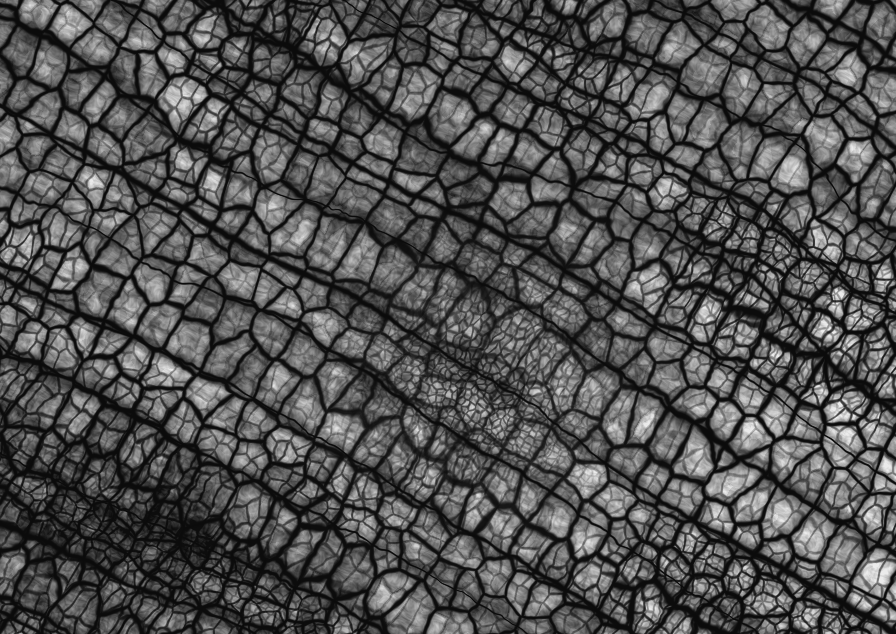
Reproduce this texture procedurally as a WebGL 2 fragment shader.

```glsl
#version 300 es
precision highp float;

uniform vec2 u_resolution;
out vec4 fragColor;

vec2 hash2(vec2 c) {
    vec3 s = fract(c.xyx * vec3(0.1031, 0.1030, 0.0973));
    s += dot(s, s.yzx + 33.33);
    return fract((s.xx + s.yz) * s.zy);
}

// Layered sines, each octave rotated and bent by the last
float waves(vec2 p, int octaves) {
    float sum = 0.0, amp = 0.6;
    for (int i = 0; i < octaves; i++) {
        p = mat2(0.8, 0.6, -0.6, 0.8) * p * 1.9 + 1.7;
        p += 0.7 * sin(p.yx * 0.8);
        sum += amp * sin(p.x) * sin(p.y);
        amp *= 0.65;
    }
    return sum;
}

vec2 seedOffset(vec2 cell, vec2 jitter) {
    return 0.5 + jitter * (hash2(cell + 50.0) - 0.5);
}

// Cellular noise: x = distance to the cell border, yz = random pair of the cell
vec3 cells(vec2 p, vec2 jitter) {
    vec2 base = floor(p), local = fract(p);
    vec2 nearest = vec2(0.0), nearestCell = base;
    float best = 1e3;
    for (int j = -1; j <= 1; j++)
    for (int i = -1; i <= 1; i++) {
        vec2 step2 = vec2(i, j);
        vec2 r = step2 + seedOffset(base + step2, jitter) - local;
        if (dot(r, r) < best) {
            best = dot(r, r);
            nearest = r;
            nearestCell = base + step2;
        }
    }
    float border = 1e3;
    for (int j = -2; j <= 2; j++)
    for (int i = -2; i <= 2; i++) {
        vec2 cell = nearestCell + vec2(i, j);
        vec2 r = cell - base + seedOffset(cell, jitter) - local;
        vec2 d = r - nearest;
        if (dot(d, d) > 1e-4)
            border = min(border, dot(0.5 * (r + nearest), normalize(d)));
    }
    return vec3(border, hash2(nearestCell + 91.0));
}

// 0 inside a crack of the given half width, 1 outside
float crack(float dist, float width, float soft) {
    return smoothstep(width * 0.35, width * 1.4 + soft, dist);
}

// Long furrows along the grain; x = crack, y = shaded flank
vec2 furrows(vec2 grain, float density, float pixel) {
    float g = grain.y * density + 0.4 * waves(grain * vec2(1.3, 1.8), 3);
    float row = floor(g);
    float gap = abs(fract(g) - 0.5);
    float swell = 0.65 + 0.45 * sin(grain.x * 5.0 + row * 2.4);
    float width = mix(0.012, 0.065, hash2(vec2(row + 20.0, 3.0)).x) * swell;
    return vec2(crack(gap, width, pixel * density),
                mix(0.68, 1.0, smoothstep(0.0, 0.22, gap)));
}

void main() {
    float pixel = 1.0 / u_resolution.y;
    vec2 p = gl_FragCoord.xy * pixel;
    float aspect = u_resolution.x * pixel;

    // Grain frame: x runs along the fibres, y across them
    vec2 grain = vec2(dot(p, vec2(0.86, -0.51)), dot(p, vec2(0.51, 0.86)));
    vec2 bent = grain;
    bent.y += 0.014 * waves(grain * vec2(1.8, 2.5), 3) + 0.010 * sin(grain.y * 27.0);
    bent += 0.0045 * vec2(waves(grain * 26.0, 3), waves(grain * 26.0 + 9.0, 3));

    // Charred blocks in rows, then two finer nets of cracks
    vec3 block = cells(bent * vec2(19.0, 15.5), vec2(0.85, 0.42));
    vec3 chip = cells(bent * vec2(42.0, 33.0) + 7.0, vec2(0.85, 0.6));
    vec3 crumb = cells(bent * vec2(88.0, 68.0) + 3.0, vec2(0.8));
    vec2 furrow = furrows(bent, 9.0, pixel);

    // Patches where the surface breaks coarsely or finely
    float patchiness = waves(grain * vec2(1.7, 3.2) + 4.0, 3);
    float centre = exp(-dot(p - vec2(0.76, 0.41), p - vec2(0.76, 0.41)) * 26.0);
    float fine = clamp(smoothstep(0.0, 0.7, patchiness) * 0.6 + centre, 0.0, 1.0);
    float chipped = mix(0.25, 0.75, smoothstep(-0.4, 0.5, patchiness));

    // Ash tone: broad bands, fibres, speckle and a shade per fragment
    float tone = 0.56 + 0.15 * waves(grain * vec2(1.3, 4.5), 4);
    tone += 0.08 * waves(grain * vec2(8.0, 62.0), 3);
    tone += 0.15 * waves(grain * vec2(75.0, 110.0), 3);
    tone += 0.20 * (block.y - 0.5) + 0.13 * (chip.y - 0.5) + 0.10 * (crumb.y - 0.5);
    tone += 0.14 * smoothstep(0.9, 1.0, chip.z);

    // Brighter lower right, dimmer lower left and upper edge
    vec2 uv = p / vec2(aspect, 1.0);
    tone += 0.16 * exp(-6.0 * dot(uv - vec2(0.9, 0.25), uv - vec2(0.9, 0.25)));
    tone -= 0.15 * exp(-7.0 * dot(uv - vec2(0.05), uv - vec2(0.05)));
    tone -= 0.07 * smoothstep(0.75, 1.05, uv.y);

    // Rounded blocks, then the cracks from fine to deep
    tone *= mix(0.70, 1.0, smoothstep(0.0, 0.28, block.x)) * furrow.y;
    tone *= mix(1.0, crack(crumb.x, 0.09, pixel * 70.0), 0.62 * fine);
    tone *= mix(1.0, crack(chip.x, 0.055, pixel * 32.0), chipped);
    float blockWidth = mix(0.03, 0.075, 0.5 + 0.5 * waves(grain * 5.0, 2));
    float depth = mix(1.0, 0.6, centre);
    float open = mix(1.0, crack(block.x, max(blockWidth, 0.02), pixel * 13.0), depth);
    float shade = mix(0.045, max(tone, 0.05), open * furrow.x);

    fragColor = vec4(vec3(clamp(shade, 0.03, 0.92)), 1.0);
}
```
